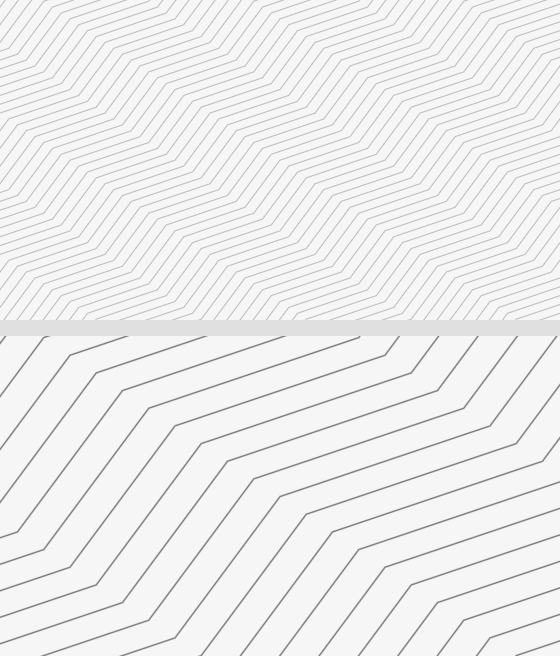
Top, the full canvas; bottom, a detail of the centre.
Write a WebGL 1 fragment shader that draws this pattern.

```glsl
precision highp float;
// Thin grey zigzag lines climbing diagonally across an off-white sheet.

uniform vec2 u_resolution;

// Running integral of a tent filter that spans -1 to 1.
float tentIntegral(float t) {
  t = clamp(t, -1.0, 1.0);
  return 0.5 + t - 0.5 * t * abs(t);
}

// Filtered coverage of a line whose centre lies at distance d.
float lineCoverage(float d, float width, float pixel) {
  return tentIntegral((d + 0.5 * width) / pixel) - tentIntegral((d - 0.5 * width) / pixel);
}

// Distance to the nearest zigzag; neighbours are shifted by (1, rise).
float zigzagDistance(vec2 p) {
  const float rise = 0.673;
  vec2 q = (p - vec2(6.0, 0.81)) / vec2(1.0, rise);

  // Skewed axes: across counts lines, along counts zigzag periods.
  float across = 0.5 * (q.x + q.y);
  float along = (q.x - q.y) / 24.0;

  float phase = fract(along);
  float bend = 4.0 * min(phase, 1.0 - phase);
  float side = phase < 0.5 ? 1.0 : -1.0;

  // The gradient turns line index into true distance on each arm.
  vec2 gradient = vec2(0.5 - side / 6.0, (0.5 + side / 6.0) / rise);
  return abs(fract(across - bend + 0.5) - 0.5) / length(gradient);
}

void main() {
  // The canvas is 64 units wide, with y measured down from the top.
  float pixel = 64.0 / u_resolution.x;
  vec2 p = vec2(gl_FragCoord.x, u_resolution.y - gl_FragCoord.y) * pixel;
  float ink = lineCoverage(zigzagDistance(p), 0.052, pixel);
  gl_FragColor = vec4(mix(vec3(0.965), vec3(0.44), ink), 1.0);
}
```
